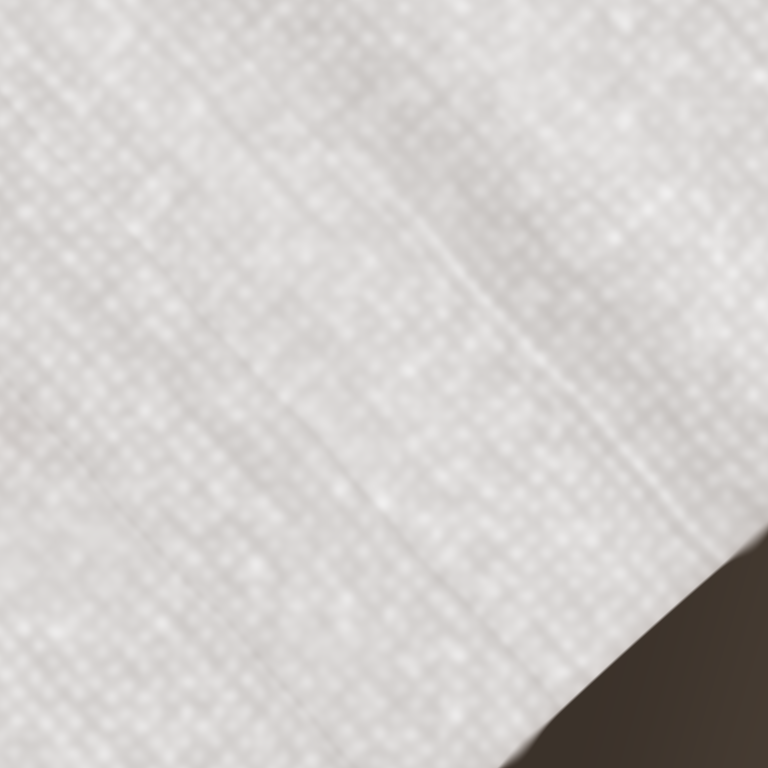
A Shadertoy shader for this texture:

```glsl
// Pale woven linen with diagonal threads, cut by a dark lower right corner.
#define THREAD_PITCH 0.0285
#define CROSS_PITCH 0.0270
#define WEAVE_DEPTH 0.0125
#define STREAK_DEPTH 0.030
#define MOTTLE_DEPTH 0.030
#define EDGE_SOFTNESS 0.0025
#define LINEN_COLOR vec3(0.853, 0.842, 0.836)
#define SHADE_TINT vec3(0.93, 1.0, 1.05)
#define DARK_COLOR vec3(0.232, 0.195, 0.165)

const float TAU = 6.2831853;

float hash(vec2 p) {
    vec3 q = fract(vec3(p.xyx) * 0.1031);
    q += dot(q, q.yzx + 33.33);
    return fract((q.x + q.y) * q.z);
}

// Smooth value noise: one lattice cell per unit
float smoothNoise(vec2 p) {
    vec2 cell = floor(p), f = fract(p);
    f = f * f * (3.0 - 2.0 * f);
    float low = mix(hash(cell), hash(cell + vec2(1, 0)), f.x);
    float high = mix(hash(cell + vec2(0, 1)), hash(cell + vec2(1, 1)), f.x);
    return mix(low, high, f.y) - 0.5;
}

// Soft cellular noise: a rounded bump around each scattered point
float cellBumps(vec2 p) {
    vec2 cell = floor(p);
    float sum = 0.0;
    for (int j = -1; j <= 1; j++)
    for (int i = -1; i <= 1; i++) {
        vec2 c = cell + vec2(i, j);
        vec2 d = p - c - vec2(hash(c), hash(c + 57.0));
        sum += exp(-4.0 * dot(d, d)) * (0.4 + hash(c + 113.0));
    }
    return sum - 0.70;
}

// Bell-shaped stripe
float band(float x, float center, float width) {
    float t = (x - center) / width;
    return exp(-t * t);
}

// Broad light and dark stripes and a few distinct threads, across the warp
float stripes(float a, float b) {
    float s = 0.0;
    s += 0.018 * band(a, 0.735, 0.065) + 0.024 * band(a, 1.15, 0.085);
    s -= 0.034 * band(a, 0.965, 0.070) + 0.012 * band(a, 0.500, 0.050);
    s -= 0.010 * band(a, 0.310, 0.045);
    s += 0.035 * band(a, 0.880, 0.007) * smoothstep(-0.35, -0.08, b);
    s += 0.020 * band(a, 0.612, 0.008) + 0.018 * band(a, 0.275, 0.009);
    s -= 0.036 * band(a, 0.345, 0.006) + 0.030 * band(a, 0.591, 0.006);
    s -= 0.022 * band(a, 0.862, 0.007) + 0.020 * band(a, 1.050, 0.008);
    return s;
}

float linenTone(vec2 uv) {
    // a runs across the long threads, b runs down along them
    float a = dot(uv, vec2(0.740, 0.673));
    float b = dot(uv, vec2(0.673, -0.740));

    // Layered sines bend the threads slightly
    float wa = a + 0.0025 * sin(b * 17.0 + a * 9.0) + 0.0012 * sin(b * 43.0 - a * 31.0);
    float wb = b + 0.0035 * sin(a * 21.0 + b * 5.0) + 0.0015 * sin(a * 57.0 + b * 13.0);
    vec2 thread = vec2(wa / THREAD_PITCH, wb / CROSS_PITCH);

    // Weave fades in and out over patches
    float patchiness = 0.85 + 0.9 * smoothNoise(uv * 7.0 + 3.0);
    float weave = cos(TAU * thread.x) + 0.8 * cos(TAU * thread.y);
    weave += 0.5 * cos(TAU * thread.x) * cos(TAU * thread.y);

    // Uneven yarn: long streaks along b, weaker ones along a
    float streak = smoothNoise(vec2(thread.x * 1.7, b * 3.0 + 20.0));
    streak += 0.4 * smoothNoise(vec2(a * 5.0 + 40.0, thread.y * 1.4 + 60.0));

    // Cloudy wear and fine fibre mottling
    float mottle = cellBumps(thread * 0.95 + 70.0);
    mottle += 0.5 * smoothNoise(uv * 95.0) + 0.45 * smoothNoise(uv * 9.0);

    float tone = stripes(wa, b) + WEAVE_DEPTH * patchiness * weave;
    return tone + STREAK_DEPTH * streak + MOTTLE_DEPTH * mottle;
}

void mainImage(out vec4 fragColor, in vec2 fragCoord) {
    vec2 uv = fragCoord / iResolution.xy;

    // Cloth: shadows lean warm, highlights lean cool
    vec3 cloth = LINEN_COLOR + linenTone(uv) * SHADE_TINT;
    vec2 stain = (uv - vec2(0.01, 0.435)) / vec2(0.05, 0.045);
    cloth -= vec3(0.030, 0.038, 0.040) * exp(-dot(stain, stain));

    // Cut edge, positive on the cloth side
    float bow = 0.005 * sin((uv.x - 0.651) * 9.0);
    float edge = (uv.y - 0.90 * (uv.x - 0.651) - bow) * 0.743;
    cloth -= vec3(0.055, 0.068, 0.075) * exp(-max(edge, 0.0) / 0.012);

    // Corner brightens gently to the right; frayed ends soften the edge
    vec3 corner = DARK_COLOR + vec3(0.045, 0.041, 0.034) * smoothstep(0.72, 1.05, uv.x - 0.3 * uv.y);
    float fray = band(uv.x, 0.680, 0.025) + band(uv.x, 0.985, 0.025);
    float soft = EDGE_SOFTNESS + 0.009 * fray;
    float cover = smoothstep(-soft, soft, edge + 0.003 * fray);

    fragColor = vec4(mix(corner, cloth, cover), 1.0);
}
```
